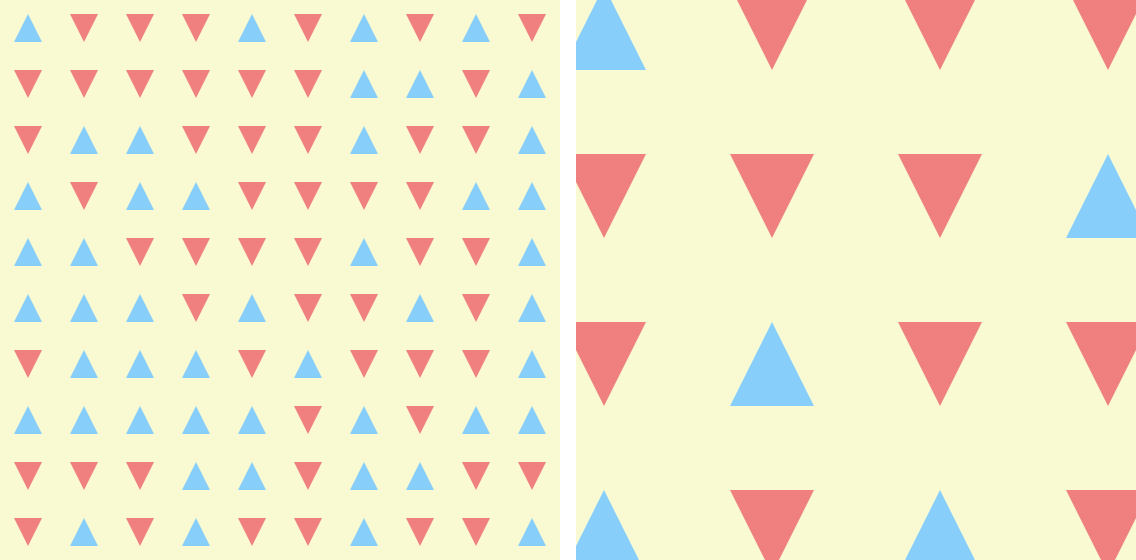
Left: the whole. Right: its middle third, enlarged.
Reproduce this pattern procedurally as a WebGL 1 fragment shader.

```glsl
precision highp float;
// A ten by ten grid of small flat triangles on pale cream.
// Each cell holds one centred triangle from a distance function; a hash
// picks either a blue one pointing up or a coral one pointing down.

uniform vec2 u_resolution;

const float CELLS = 10.0;
const float HALF_SIZE = 0.25;      // half of base and height, in cells
const float CORAL_SHARE = 0.5;

const vec3 CREAM = vec3(0.980, 0.980, 0.824);
const vec3 CORAL = vec3(0.941, 0.502, 0.502);
const vec3 SKY   = vec3(0.529, 0.808, 0.980);

float hash(vec2 p) {
    return fract(sin(dot(p, vec2(12.9898, 78.233))) * 43758.5453);
}

// Signed distance to an upward triangle as wide as it is tall.
float triangleDistance(vec2 p, float halfSize) {
    float base = -halfSize - p.y;
    float sides = (2.0 * abs(p.x) + p.y - halfSize) / sqrt(5.0);
    return max(base, sides);
}

float coverage(float dist, float pixel) {
    return clamp(0.5 - dist / pixel, 0.0, 1.0);
}

void main() {
    vec2 grid = gl_FragCoord.xy / u_resolution * CELLS;
    float pixel = CELLS / min(u_resolution.x, u_resolution.y);

    vec2 cell = floor(grid);
    vec2 local = fract(grid) - 0.5;

    // Random choice of direction, which also sets the colour
    float pointsDown = step(hash(cell + 1.0), CORAL_SHARE);
    local.y *= 1.0 - 2.0 * pointsDown;
    vec3 ink = mix(SKY, CORAL, pointsDown);

    float mask = coverage(triangleDistance(local, HALF_SIZE), pixel);
    gl_FragColor = vec4(mix(CREAM, ink, mask), 1.0);
}
```
